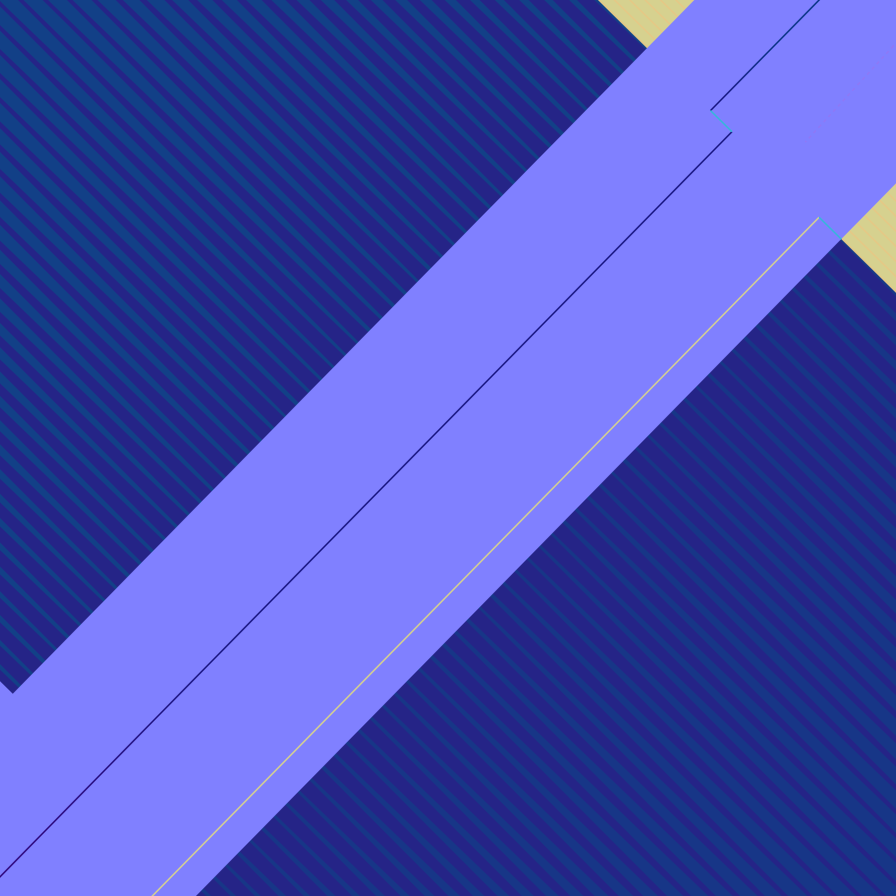
This texture map is drawn by a three.js fragment shader. Its source:

```glsl
#define TILT 0.7943
#define STRIPE_PERIOD 0.0192
#define CROSS_SEAM 1.181
#define PANEL_START 0.171
#define UPPER_EDGE 0.148
#define LOWER_EDGE -0.156
#define LOWER_GROOVE 0.015
#define UPPER_GROOVE 0.0486
#define RIDGE -0.1213
#define LINE_HALF 0.00085
#define SOFT 0.0008

varying vec2 vUv;

const vec3 FLAT_BLUE = vec3(0.502, 0.502, 1.0);
const vec3 NAVY = vec3(0.145, 0.14, 0.53);
const vec3 TEAL_UPPER = vec3(0.07, 0.25, 0.53);
const vec3 TEAL_LOWER = vec3(0.09, 0.21, 0.53);
const vec3 SAND = vec3(0.84, 0.82, 0.56);
const vec3 APRICOT = vec3(0.92, 0.77, 0.51);
const vec3 CYAN = vec3(0.2, 0.72, 0.85);
const vec3 MAUVE = vec3(0.59, 0.45, 0.94);

float hash(float n) {
  n = fract(n * 0.1031);
  n *= n + 33.33;
  return fract(n * (n + n));
}

float above(float edge, float v) {
  return smoothstep(edge - SOFT, edge + SOFT, v);
}

float between(float lo, float hi, float v) {
  return above(lo, v) * (1.0 - above(hi, v));
}

float hairline(float center, float v) {
  return 1.0 - smoothstep(LINE_HALF - SOFT, LINE_HALF + SOFT, abs(v - center));
}

// Stripe coverage: thin beside the band, wide toward the corner
float stripes(float along, float depth) {
  float cell = along / STRIPE_PERIOD;
  float jitter = 0.08 * (hash(floor(cell) + 7.0) - 0.5);
  float duty = clamp(0.2 + 1.15 * depth + jitter, 0.08, 0.78);
  float aa = SOFT / STRIPE_PERIOD;
  float offset = abs(fract(cell) - 0.5);
  return 1.0 - smoothstep(0.5 * duty - aa, 0.5 * duty + aa, offset);
}

vec3 stripedPanel(float along, float depth, vec3 teal) {
  vec3 ribbed = mix(NAVY, teal, stripes(along, depth));
  float fine = hairline(0.0, (fract(along / 0.012) - 0.5) * 0.012);
  vec3 sandy = mix(SAND, APRICOT, 0.75 * fine);
  return mix(ribbed, sandy, above(CROSS_SEAM, along));
}

void main() {
  // Rotated frame: x runs along the band, y across it
  vec2 dir = vec2(cos(TILT), sin(TILT));
  float along = dot(vUv, dir);
  float across = dot(vUv, vec2(-dir.y, dir.x));
  vec3 color = FLAT_BLUE;

  // Panels on both sides
  float upper = above(UPPER_EDGE, across) * above(PANEL_START, along);
  float lower = 1.0 - above(LOWER_EDGE, across);
  color = mix(color, stripedPanel(along, across - UPPER_EDGE, TEAL_UPPER), upper);
  color = mix(color, stripedPanel(along, LOWER_EDGE - across, TEAL_LOWER), lower);

  // Dark groove, shifted sideways past the seam
  float beyond = above(CROSS_SEAM, along);
  float groove = mix(hairline(LOWER_GROOVE, across), hairline(UPPER_GROOVE, across), beyond);
  vec3 grooveColor = mix(vec3(0.18, 0.02, 0.48), vec3(0.09, 0.08, 0.5), smoothstep(0.0, 0.4, along));
  grooveColor = mix(grooveColor, vec3(0.03, 0.2, 0.52), smoothstep(1.18, 1.3, along));
  color = mix(color, grooveColor, groove);

  // Pale ridge and the short steps that join the seams
  color = mix(color, SAND, hairline(RIDGE, across) * (1.0 - beyond));
  float crossing = hairline(CROSS_SEAM, along);
  float steps = between(LOWER_GROOVE, UPPER_GROOVE, across) + between(LOWER_EDGE, RIDGE, across);
  color = mix(color, CYAN, crossing * steps);

  // Faint dotted seam near the top right
  float dots = step(0.5, fract(along / 0.008)) * between(1.23, 1.38, along);
  float drift = -0.0514 + 0.035 * (along - 1.233);
  color = mix(color, MAUVE, 0.6 * dots * hairline(drift, across));

  gl_FragColor = vec4(color, 1.0);
}
```
